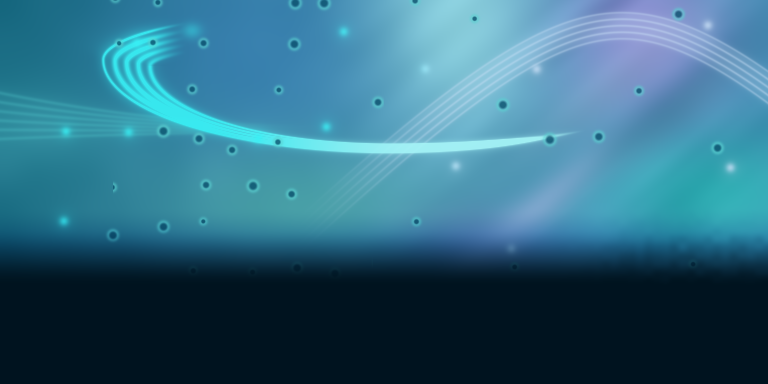
Write a WebGL 1 fragment shader that draws this background.

```glsl
precision highp float;
// Aurora sky with sweeping light ribbons and bubbles above a dark foreground.
uniform vec2 u_resolution;

// Lengths are in canvas heights: x spans 0..2, y spans 0..1.
const vec3 NIGHT = vec3(0.0, 0.075, 0.12);
const vec3 DEEP_TEAL = vec3(0.09, 0.41, 0.50);
const vec3 SEA = vec3(0.24, 0.62, 0.68);
const vec3 BLUE = vec3(0.25, 0.54, 0.69);
const vec3 ICE = vec3(0.55, 0.82, 0.87);
const vec3 LILAC = vec3(0.54, 0.53, 0.80);
const vec3 TURQUOISE = vec3(0.19, 0.69, 0.71);
const vec3 CYAN = vec3(0.22, 0.94, 0.96);
const vec3 PALE = vec3(0.78, 0.87, 0.96);
const vec2 BEAM_DIR = vec2(0.76, 0.65);
const vec2 BEAM_START = vec2(1.38, 0.44);
const vec2 HOOK_CENTRE = vec2(1.016, 0.844);
const vec2 ARCH_TOP = vec2(1.62, 0.967);
const float ARCH_BEND = 0.396;
const float BUBBLE_CELL = 0.115;
const float GLOW_CELL = 0.25;

float hash(vec2 p) {
  return fract(sin(dot(p, vec2(127.1, 311.7))) * 43758.5453);
}

float noise(vec2 p) {
  vec2 i = floor(p), f = fract(p);
  f = f * f * (3.0 - 2.0 * f);
  vec2 e = vec2(1.0, 0.0);
  return mix(mix(hash(i), hash(i + e), f.x),
             mix(hash(i + e.yx), hash(i + e.xx), f.x), f.y);
}

float bell(float d) { return exp(-d * d); }

float blob(vec2 p, vec2 centre, vec2 radius) {
  return bell(length((p - centre) / radius));
}

// Thin strand with a faint halo, widened to at least one pixel.
float strand(float d, float width) {
  width = max(width, 0.7 / u_resolution.y);
  return bell(d / width) + 0.18 * bell(d / (width * 4.0));
}

vec3 aurora(vec2 p) {
  vec3 c = mix(DEEP_TEAL, BLUE, smoothstep(0.0, 0.8, p.x));
  c = mix(c, vec3(0.20, 0.48, 0.67), 0.8 * blob(p, vec2(0.68, 0.86), vec2(0.38, 0.28)));
  c = mix(c, SEA, 0.55 * blob(p, vec2(0.05, 0.66), vec2(0.35, 0.14)));
  c = mix(c, vec3(0.29, 0.64, 0.65), 0.85 * blob(p, vec2(0.78, 0.46), vec2(0.42, 0.17)));
  c = mix(c, ICE, 0.95 * blob(p, vec2(1.20, 0.96), vec2(0.24, 0.36)));
  c = mix(c, LILAC, 0.9 * blob(p, vec2(1.68, 0.92), vec2(0.22, 0.26)));
  c = mix(c, LILAC, 0.45 * blob(p, vec2(1.26, 0.36), vec2(0.20, 0.10)));
  c = mix(c, TURQUOISE, 0.95 * blob(p, vec2(1.87, 0.49), vec2(0.32, 0.17)));

  // Diagonal beams and streaks
  vec2 q = p - BEAM_START;
  float along = dot(q, BEAM_DIR);
  float across = dot(q, vec2(-BEAM_DIR.y, BEAM_DIR.x));
  float streak = noise(vec2(along * 2.5, across * 18.0)) - 0.5;
  c += 0.10 * streak * smoothstep(0.6, 1.5, p.x);
  c = mix(c, vec3(0.62, 0.72, 0.88), 0.65 * bell(across / 0.05) * bell((along - 0.05) / 0.25));
  c = mix(c, PALE, 0.25 * bell((across - 0.12) / 0.07) * bell((along - 0.35) / 0.3));
  c = mix(c, BLUE * 0.8, 0.45 * bell((across + 0.04) / 0.05) * bell((along - 0.45) / 0.25));
  return c + 0.03 * (noise(p * 9.0) - 0.5);
}

// Cyan hook: nested half ellipses that meet at the right tip.
float hookRibbon(vec2 p) {
  float light = 0.0;
  for (int i = 0; i < 5; i++) {
    float s = float(i) / 4.0;
    vec2 q = p - HOOK_CENTRE + vec2(0.0, 0.016 * s);
    vec2 radii = vec2(q.x < 0.0 ? 0.747 - 0.122 * s : 0.776 + 0.117 * s,
                      q.y < 0.0 ? 0.240 - 0.036 * s : 0.135 - 0.065 * s);
    float k = length(q / radii);
    float d = k * (k - 1.0) / max(length(q / (radii * radii)), 0.001);
    float ends = q.y > 0.0 ? 1.0 - smoothstep(0.37, 0.49, p.x)
                           : 1.0 - smoothstep(1.25, 1.53, p.x);
    float width = mix(0.008, 0.0028, smoothstep(0.3, 0.65, p.x));
    light += strand(d, i == 0 ? 0.004 : width) * ends;
  }
  return light;
}

// Pale arch: a hyperbola repeated downward.
float archRibbon(vec2 p) {
  float u = p.x - ARCH_TOP.x;
  float root = sqrt(u * u + ARCH_BEND * ARCH_BEND);
  float below = ARCH_TOP.y - root + ARCH_BEND - p.y;
  float d = below / sqrt(1.0 + u * u / (root * root));
  float light = 0.5 * smoothstep(-0.005, 0.008, d) * (1.0 - smoothstep(0.05, 0.08, d));
  for (int i = 0; i < 5; i++) light += strand(d - 0.017 * float(i), 0.0032);
  return light * smoothstep(0.75, 1.25, p.x);
}

// Faint strands entering from the left edge.
float sideRibbon(vec2 p) {
  float t = p.x / 0.84, light = 0.0;
  for (int i = 0; i < 6; i++) {
    float s = float(i) / 5.0;
    float y = 0.672 - 0.016 * s + (1.0 - t) * (1.0 - t) * (0.086 - 0.104 * s);
    light += strand(p.y - y, 0.005);
  }
  return light * (1.0 - smoothstep(0.4, 1.0, t));
}

// Scattered discs: x is distance from the centre, y a random value.
vec2 scatter(vec2 p, float cell, float seed) {
  vec2 id = floor(p / cell) + seed;
  vec2 centre = 0.25 + 0.5 * vec2(hash(id), hash(id + 17.3));
  return vec2(length(fract(p / cell) - centre) * cell, hash(id + 41.7));
}

void main() {
  vec2 p = gl_FragCoord.xy / u_resolution.y;
  p.x *= 2.0 * u_resolution.y / u_resolution.x;
  vec3 c = aurora(p);

  // Ribbons
  c = mix(c, vec3(0.30, 0.76, 0.78), min(0.28 * sideRibbon(p), 0.5));
  c = mix(c, PALE, min(0.32 * archRibbon(p), 0.65));
  float hook = hookRibbon(p);
  c = mix(c, mix(CYAN, vec3(0.65, 0.96, 0.97), smoothstep(0.5, 1.1, p.x)), min(0.75 * hook, 0.92));
  c = mix(c, CYAN, 0.4 * blob(p, vec2(0.50, 0.92), vec2(0.025, 0.02)));

  // Dark bubbles with bright rims
  vec2 b = scatter(p, BUBBLE_CELL, 3.0);
  float crowd = mix(0.48, 0.2, smoothstep(0.8, 1.2, p.x)) * smoothstep(0.2, 0.35, p.x);
  float shown = step(b.y, crowd);
  float radius = 0.007 + 0.008 * fract(b.y * 37.0);
  c = mix(c, vec3(0.35, 0.82, 0.82), 0.55 * shown * bell((b.x - radius) / 0.005));
  c = mix(c, vec3(0.04, 0.32, 0.43), 0.8 * shown * (1.0 - smoothstep(radius * 0.4, radius, b.x)));

  // Soft sparks
  vec2 g = scatter(p, GLOW_CELL, 9.0);
  vec3 spark = mix(CYAN, PALE, smoothstep(0.8, 1.3, p.x));
  c = mix(c, spark, step(g.y, 0.5) * (0.65 * bell(g.x / 0.012) + 0.12 * bell(g.x / 0.03)));

  // Fade into the dark foreground
  float edge = p.y + 0.012 * (noise(p * 45.0) - 0.5) * smoothstep(1.4, 1.8, p.x);
  c = mix(c, c * vec3(0.55, 0.75, 0.88), 1.0 - smoothstep(0.34, 0.46, edge));
  c = mix(NIGHT, c, smoothstep(0.255, 0.405, edge));
  gl_FragColor = vec4(clamp(c, 0.0, 1.0), 1.0);
}
```
